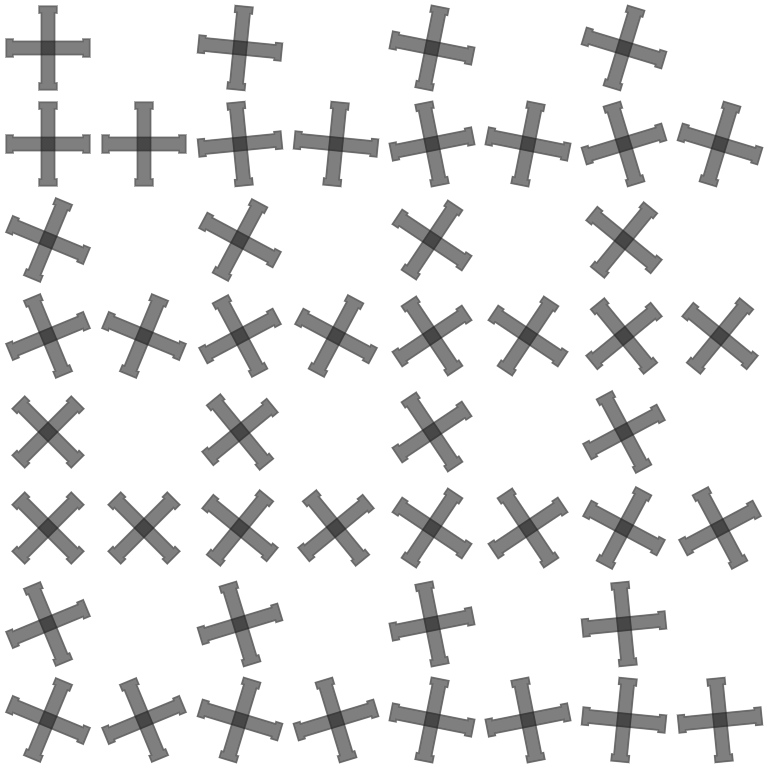
A Shadertoy shader for this pattern:

```glsl
const float GRID = 8.0;

float boxDistance(vec2 p, vec2 halfSize) {
    vec2 q = abs(p) - halfSize;
    return length(max(q, 0.0)) + min(max(q.x, q.y), 0.0);
}

// Upright bar with a wider cap at both ends
float armDistance(vec2 p) {
    p = abs(p);
    float bar = boxDistance(p, vec2(0.077, 0.44));
    float cap = boxDistance(p - vec2(0.0, 0.4), vec2(0.1, 0.043));
    return min(bar, cap);
}

// Translucent ink, denser along the outline
vec3 paintArm(vec3 under, vec2 p, float pixel) {
    float d = armDistance(p);
    float fill = 1.0 - smoothstep(-0.7 * pixel, 0.7 * pixel, d);
    float rim = 1.0 - smoothstep(0.0, pixel, abs(d + 0.008) - 0.006);
    return mix(under, vec3(0.107), fill * mix(0.56, 0.66, rim));
}

void mainImage(out vec4 fragColor, in vec2 fragCoord) {
    vec2 grid = fragCoord / iResolution.xy * GRID;
    float pixel = GRID / iResolution.y;
    vec2 cell = floor(grid);
    cell.y = GRID - 1.0 - cell.y; // rows count from the top
    vec2 p = fract(grid) - 0.5;

    // Each two by two block turns one step further
    vec2 block = floor(cell / 2.0);
    vec2 corner = mod(cell, 2.0);
    float angle = radians(90.0 / 16.0) * (block.y * 4.0 + block.x);
    if (corner.x < 0.5 && corner.y > 0.5) angle = -angle;

    float c = cos(angle), s = sin(angle);
    p = mat2(c, s, -s, c) * p;

    // The upper right corner of every block stays empty
    vec3 color = vec3(1.0);
    if (corner.x < 0.5 || corner.y > 0.5) {
        color = paintArm(color, p, pixel);
        color = paintArm(color, p.yx, pixel);
    }
    fragColor = vec4(color, 1.0);
}
```
